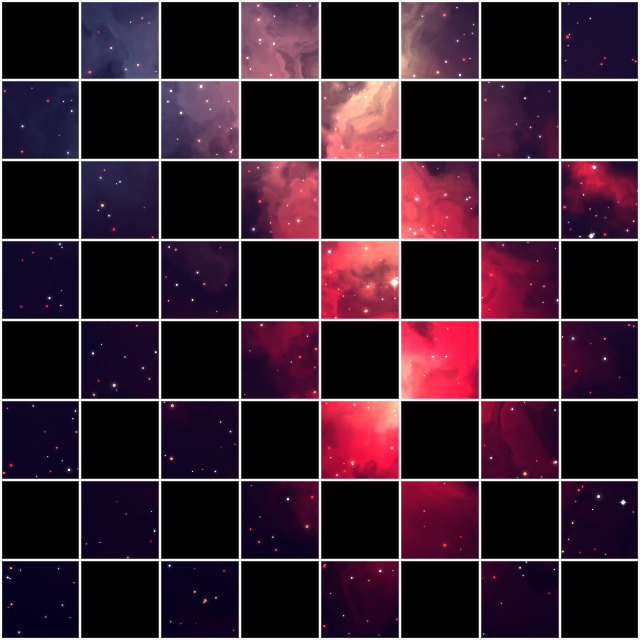
Give the GLSL for this pattern, as a WebGL 1 fragment shader.

```glsl
precision highp float;
// Checkerboard of black squares and windows onto a starry nebula, ruled in white.

uniform vec2 u_resolution;

const float TILES = 8.0;
const float RULE_HALF = 0.0165;  // half width of inner rules, in tiles
const float FRAME = 0.028;       // width of the outer frame, in tiles
const vec3 RULE_COLOR = vec3(0.97, 0.98, 0.97);

vec2 hash2(vec2 p) {
  vec3 h = fract(p.xyx * vec3(0.1031, 0.1030, 0.0973));
  h += dot(h, h.yzx + 33.33);
  return fract((h.xx + h.yz) * h.zy);
}

float valueNoise(vec2 p) {
  vec2 i = floor(p), f = fract(p);
  f = f * f * (3.0 - 2.0 * f);
  float low = mix(hash2(i).x, hash2(i + vec2(1.0, 0.0)).x, f.x);
  float high = mix(hash2(i + vec2(0.0, 1.0)).x, hash2(i + 1.0).x, f.x);
  return mix(low, high, f.y);
}

// x: soft cloud, y: ridged filaments
vec2 cloudAndRidge(vec2 p) {
  vec2 sum = vec2(0.0);
  float amp = 0.5;
  for (int i = 0; i < 6; i++) {
    float n = valueNoise(p);
    sum += amp * vec2(n, 1.0 - abs(2.0 * n - 1.0));
    p = mat2(1.6, 1.2, -1.2, 1.6) * p + 17.3;
    amp *= 0.5;
  }
  return sum;
}

float glow(vec2 p, vec2 center, vec2 radius) {
  vec2 d = (p - center) / radius;
  return exp(-dot(d, d));
}

vec3 nebula(vec2 p) {
  // Warp the plane so that the gas flows in folded wisps
  vec2 warp = vec2(cloudAndRidge(p * 1.1).x, cloudAndRidge(p * 1.1 + 41.0).x) - 0.5;
  vec2 q = p + 1.1 * warp;
  vec2 gas = cloudAndRidge(mat2(1.3, 0.7, -0.5, 1.0) * (q + warp) + 5.0);
  float density = 0.2 + 0.85 * smoothstep(0.2, 0.75, gas.x) + 0.85 * pow(gas.y, 3.0);

  // Broad fields of colour
  vec3 night = mix(vec3(0.01, 0.0, 0.11), vec3(0.08, 0.05, 0.19), p.y / TILES);
  vec3 dust = mix(vec3(0.33, 0.44, 0.48), vec3(0.56, 0.39, 0.34), smoothstep(1.0, 3.5, q.x));
  vec3 light = 0.75 * dust * glow(q, vec2(3.0, 7.1), vec2(2.2, 1.4));
  light += vec3(0.52, 0.21, 0.14) * glow(q, vec2(4.4, 6.0), vec2(1.3, 1.4));
  light += vec3(1.15, 0.08, 0.14) * glow(q, vec2(5.0, 3.4), vec2(1.3, 1.65));
  light += vec3(0.13, 0.0, 0.02) * glow(q, vec2(5.0, 3.0), vec2(3.2));

  // Red streak, then hot cores
  vec2 streak = mat2(0.8, 0.6, 0.6, -0.8) * (q - vec2(7.4, 5.6));
  light += vec3(0.65, 0.08, 0.08) * glow(streak.yx, vec2(0.0), vec2(0.8, 0.28));
  vec3 hot = vec3(0.35, 0.48, 0.24);
  light += hot * glow(q, vec2(4.8, 4.5), vec2(0.4, 0.6));
  light += 1.2 * hot * glow(q, vec2(4.8, 3.0), vec2(0.5, 0.32));
  light += 0.8 * hot * glow(q, vec2(4.8, 7.1), vec2(0.6, 0.5));
  return night + light * density;
}

vec3 starTint(float t) {
  vec3 warm = mix(vec3(1.0, 0.2, 0.15), vec3(1.0, 0.75, 0.45), smoothstep(0.1, 0.5, t));
  return mix(warm, vec3(0.75, 0.88, 1.0), smoothstep(0.5, 0.8, t));
}

// One star at most in each cell of a jittered grid
vec3 starLayer(vec2 p, float scale, float chance, float size, float px) {
  vec2 id = floor(p * scale);
  vec2 place = 0.15 + 0.7 * hash2(id + scale * 13.0);
  vec2 pick = hash2(id + scale * 29.0 + 7.0);
  vec2 look = hash2(id + scale * 53.0 + 3.0);
  float crowd = chance + 0.4 * glow((id + 0.5) / scale, vec2(4.8, 4.6), vec2(0.6));
  float d = length(p - (id + place) / scale);
  float r = size * mix(0.4, 1.0, look.x * look.x);
  float core = 1.0 - smoothstep(r - 0.5 * px, r + 0.5 * px, d);
  float halo = 0.3 * exp(-d * d / (5.0 * r * r));
  return starTint(look.y) * (core + halo) * mix(0.45, 1.0, pick.y) * step(pick.x, crowd);
}

float sparkle(vec2 p, vec2 center, float size) {
  vec2 d = abs(p - center) / size;
  float rays = exp(-d.x * 1.5 - d.y * 9.0) + exp(-d.y * 1.5 - d.x * 9.0);
  return 1.6 * exp(-dot(d, d) * 4.0) + rays;
}

void main() {
  vec2 p = TILES * gl_FragCoord.xy / u_resolution;
  float px = TILES / min(u_resolution.x, u_resolution.y);

  // Nebula and stars form one continuous sky behind the windows
  vec3 sky = nebula(p);
  sky += starLayer(p, 6.0, 0.25, 0.013, px);
  sky += starLayer(p, 3.0, 0.35, 0.021, px);
  sky += vec3(1.0, 0.9, 0.75) * sparkle(p, vec2(4.93, 4.47), 0.07);
  sky += vec3(0.8, 0.95, 1.0) * sparkle(p, vec2(7.79, 1.72), 0.045);
  sky += vec3(0.8, 0.95, 1.0) * sparkle(p, vec2(7.39, 5.05), 0.045);

  // Alternate windows with black squares, then rule the grid
  vec2 tile = floor(p);
  float window = 1.0 - mod(tile.x + tile.y, 2.0);
  vec3 color = clamp(sky, 0.0, 1.0) * window;
  vec2 toRule = 0.5 - abs(fract(p) - 0.5);
  vec2 toEdge = min(p, TILES - p);
  vec2 gap = min(toRule - RULE_HALF, toEdge - FRAME);
  float rule = 1.0 - smoothstep(-0.5 * px, 0.5 * px, min(gap.x, gap.y));
  gl_FragColor = vec4(mix(color, RULE_COLOR, rule), 1.0);
}
```
